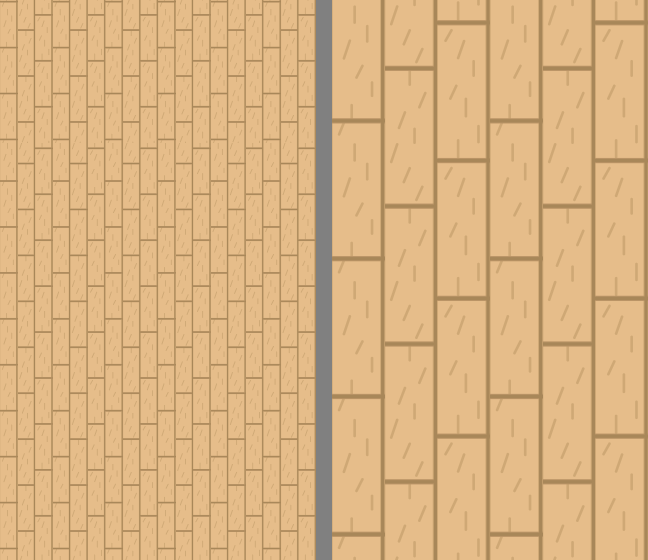
Left: the whole. Right: its middle third, enlarged.
A WebGL 2 fragment shader for this texture:

```glsl
#version 300 es
precision highp float;
// Upright wooden planks with staggered joints and short grain flecks.

uniform vec2 u_resolution;
out vec4 fragColor;

#define CANVAS vec2(288.0, 512.0)        // design units across and down
#define PLANK vec2(16.0, 42.0)           // plank size: 18 across, about 12 down
#define JOINTS vec3(39.5, 23.5, 9.6)     // joint heights of three columns
#define SEAM vec2(131.0, 4.0)            // depth of the short row, amount cut
#define GAP_X 15.4                       // centre of the gap inside a column
#define GAP_HALF 0.5
#define FLECKS 7
#define WOOD vec3(0.90, 0.74, 0.54)
#define GRAIN vec3(0.81, 0.66, 0.46)
#define SHADE vec3(0.73, 0.58, 0.40)
#define GAP vec3(0.66, 0.53, 0.35)

float hash(vec2 p) {
  return fract(sin(dot(p, vec2(127.1, 311.7))) * 43758.5453);
}

// Antialiased coverage of a shape from its signed distance.
float cover(float dist, float pixel) {
  return clamp(0.5 - dist / pixel, 0.0, 1.0);
}

float segment(vec2 p, vec2 a, vec2 b) {
  vec2 ab = b - a;
  return length(p - a - ab * clamp(dot(p - a, ab) / dot(ab, ab), 0.0, 1.0));
}

// Distance to the nearest fleck; every third column shares its grain.
float grainDistance(vec2 p, float kind) {
  float dist = 100.0;
  for (int i = 0; i < FLECKS; i++) {
    float n = float(i);
    vec2 seed = vec2(n, kind + 3.0);
    float across = fract(n * 0.382 + hash(vec2(kind, 9.0)));
    float along = (n + 0.3 + 0.4 * hash(seed)) / float(FLECKS);
    vec2 center = vec2(2.5 + 10.0 * across, PLANK.y * along);
    float lean = 0.9 * step(0.6, hash(seed + 17.0));
    vec2 reach = vec2(-lean, 1.5 + 1.2 * hash(seed + 31.0));
    dist = min(dist, segment(p, center - reach, center + reach));
  }
  return dist - 0.4;
}

void main() {
  vec2 p = gl_FragCoord.xy / u_resolution * CANVAS;
  float pixel = CANVAS.y / u_resolution.y;
  float depth = CANVAS.y - p.y;
  depth -= SEAM.y * step(depth, SEAM.x);

  // Position inside the plank, measured from its left edge and upper joint.
  float kind = mod(floor(p.x / PLANK.x), 3.0);
  vec2 local = mod(vec2(p.x, depth - JOINTS[int(kind)]), PLANK);
  float side = abs(local.x - GAP_X);
  side = min(side, PLANK.x - side);
  float joint = min(local.y, PLANK.y - local.y);

  // Grain, then soft shading beside the gaps, then the gaps themselves.
  vec3 color = mix(WOOD, GRAIN, cover(grainDistance(local, kind), pixel));
  color = mix(color, GRAIN, cover(side - GAP_HALF - 0.3, pixel));
  color = mix(color, SHADE, cover(joint - GAP_HALF - 0.3, pixel));
  color = mix(color, GAP, cover(min(side, joint) - GAP_HALF, pixel));
  fragColor = vec4(color, 1.0);
}
```
